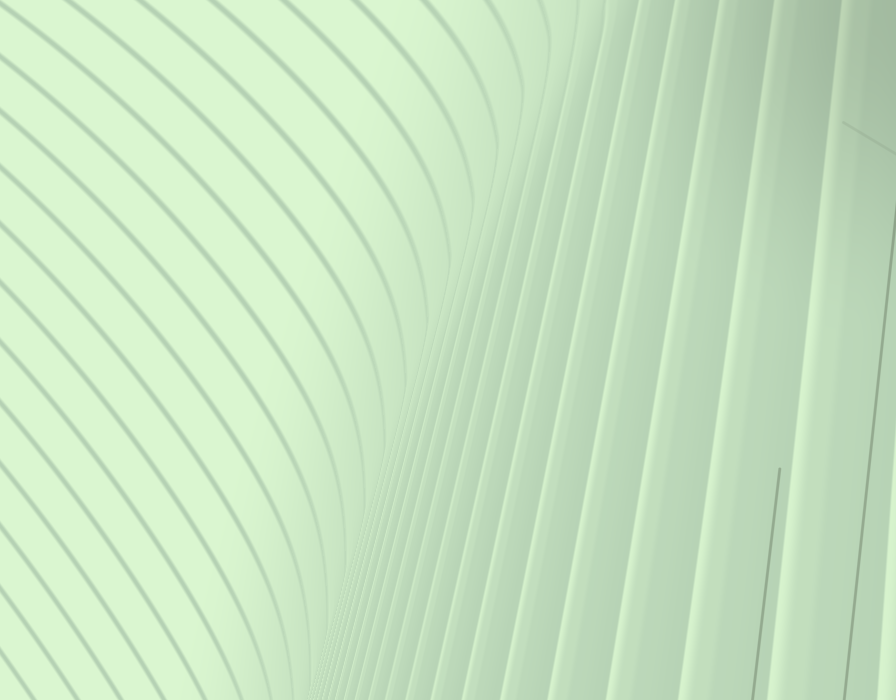
A WebGL 1 fragment shader for this background:

```glsl
precision highp float;

uniform vec2 u_resolution;

// Smooth minimum of two fields
float smoothMin(float a, float b, float k) {
    float h = max(k - abs(a - b), 0.0) / k;
    return min(a, b) - h * h * k * 0.25;
}

float segmentDistance(vec2 p, vec2 a, vec2 b) {
    vec2 ab = b - a;
    return length(p - a - ab * clamp(dot(p - a, ab) / dot(ab, ab), 0.0, 1.0));
}

// Thin dark gap between two points
float seam(vec2 p, vec2 a, vec2 b) {
    return 1.0 - smoothstep(0.0008, 0.0032, segmentDistance(p, a, b));
}

void main() {
    // Height is one unit, depth runs downward from the top edge
    vec2 p = gl_FragCoord.xy / u_resolution.y;
    p.x *= 1.28 * u_resolution.y / u_resolution.x;
    float depth = 1.0 - p.y;

    // Valley where the curved wall meets the upright fins
    float valley = 0.87 - 0.56 * depth + 0.126 * depth * depth;
    float inward = (valley - p.x) * (1.0 + 0.65 * depth);

    // Rib index: fins spread geometrically, wall ribs bend toward the valley
    float spread = max(p.x - 0.692 + 0.268 * depth, 0.0001);
    float finIndex = log(spread / (0.628 + 0.199 * depth)) / log(0.81);
    float wallIndex = 6.0 + 13.3 * depth + 9.7 * inward
        + 1.5 * (1.0 - exp(-12.0 * max(inward, 0.0)));
    float index = smoothMin(finIndex, wallIndex, 0.6);
    float across = fract(-index);

    // Fins: bright crest, pale face, then a panel falling into shade
    float edge = min(0.15, 0.004 / (0.21 * spread));
    float crest = 1.0 - smoothstep(0.03, 0.22, across);
    float face = 0.42 - 0.15 * smoothstep(0.34, 0.44, across)
        - 0.1 * smoothstep(0.5, 1.0, across) + 0.5 * crest;
    float finTone = mix(0.17, face, smoothstep(0.0, edge, across));
    finTone += 0.15 * exp(-10.0 * spread);

    // Wall: pale surface with grooves that fade near the valley
    float open = smoothstep(0.0, 0.33, inward);
    float groove = 1.0 - smoothstep(0.015, 0.11, abs(fract(index + 0.5) - 0.5));
    float wallTone = mix(0.64, 1.0, open);
    wallTone -= 0.1 * across * (1.0 - open);
    wallTone -= groove * mix(0.2, 0.88, open);

    float tone = mix(finTone, wallTone, smoothstep(-0.05, 0.04, inward));
    vec3 shade = vec3(0.69, 0.80, 0.69);
    vec3 light = vec3(0.855, 0.965, 0.815);
    vec3 color = mix(shade, light, tone);

    // Gaps beside the nearest fins and a faint panel joint
    float gaps = seam(p, vec2(1.285, 0.74), vec2(1.206, 0.0))
        + seam(p, vec2(1.114, 0.33), vec2(1.075, 0.0));
    float joint = seam(p, vec2(1.205, 0.825), vec2(1.28, 0.78));
    color = mix(color, vec3(0.53, 0.61, 0.51), min(0.75 * gaps + 0.2 * joint, 1.0));

    // Dim upper right corner
    float corner = length(vec2(p.x - 1.28, depth));
    color *= 1.0 - 0.13 * (1.0 - smoothstep(0.0, 0.5, corner));

    gl_FragColor = vec4(color, 1.0);
}
```
